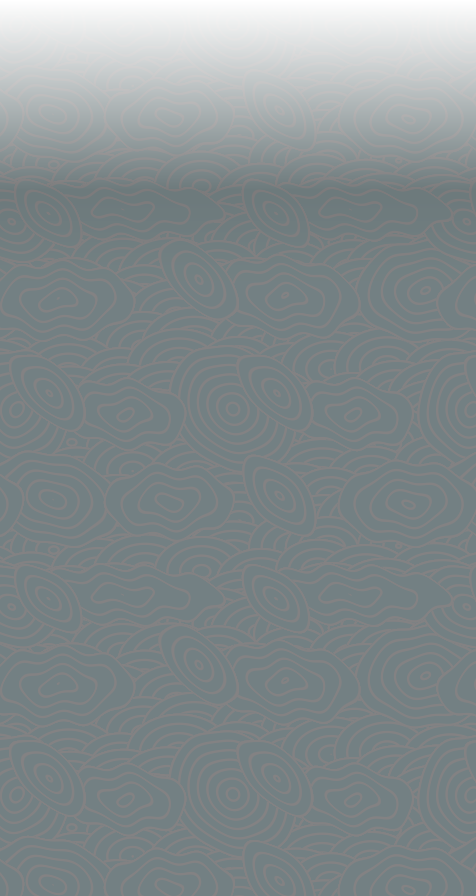
A WebGL 1 fragment shader for this pattern:

```glsl
precision highp float;

uniform vec2 u_resolution;

// Lengths are fractions of the canvas height; y runs downward.
const vec2 TILE = vec2(0.508, 0.430);
const vec2 HALF_TILE = vec2(0.254, 0.430);
const vec2 SCALE_GRID = vec2(8.0, 15.0);
const float LINE_GAP = 0.0105;
const float LINE_HALF_WIDTH = 0.0013;

const vec3 SLATE = vec3(0.450, 0.503, 0.512);
const vec3 WARM_LINE = vec3(0.515, 0.508, 0.512);
const vec3 MIST = vec3(1.0);

float hash(vec2 p) {
  vec3 q = fract(p.xyx * 0.1031);
  q += dot(q, q.yzx + 33.33);
  return fract((q.x + q.y) * q.z);
}

// Returns depth inside an ellipse and the slope of that depth.
vec2 ellipseDepth(vec2 q, vec2 radius) {
  float k = max(length(q / radius), 0.001);
  float slope = length(q / (radius * radius)) / k;
  float size = min(radius.x, radius.y);
  return vec2((1.0 - k) * size, slope * size);
}

// Covers the layers behind wherever the new shape lies.
vec2 cover(vec2 below, vec2 shape) {
  return shape.x > -LINE_HALF_WIDTH * shape.y ? shape : below;
}

// Repeated cloud with a leaning axis and rippled contours.
vec2 cloud(vec2 below, vec2 p, vec2 period, vec2 centre, vec2 radius, float lean, float ripple) {
  vec2 q = mod(p - centre + 0.5 * period, period) - 0.5 * period;
  q.x -= lean * q.y;
  q.y += ripple * sin(q.x * 125.0 + centre.y * 40.0);
  q.x += 0.4 * ripple * sin(q.y * 90.0);
  return cover(below, ellipseDepth(q, radius));
}

// Overlapping small hills, with lower rows in front.
vec2 hills(vec2 p) {
  vec2 cell = TILE / SCALE_GRID;
  vec2 home = floor(p / cell);
  vec2 field = vec2(0.0, 1.0);
  for (int j = -1; j <= 2; j++) {
    for (int i = -2; i <= 2; i++) {
      vec2 id = home + vec2(float(i), float(j));
      vec2 key = mod(id, SCALE_GRID);
      vec2 jitter = vec2(hash(key), hash(key + 19.0)) - 0.5;
      float stagger = 0.5 * mod(key.y, 2.0);
      vec2 centre = (id + vec2(stagger, 0.5) + 0.6 * jitter) * cell;
      vec2 radius = vec2(0.050, 0.037) * (0.9 + 0.3 * hash(key + 7.0));
      field = cover(field, ellipseDepth(p - centre, radius));
    }
  }
  return field;
}

vec2 cloudField(vec2 p) {
  vec2 f = hills(p);
  // Round swirls at the back
  f = cloud(f, p, TILE, vec2(0.475, 0.325), vec2(0.078, 0.056), 0.0, 0.002);
  f = cloud(f, p, TILE, vec2(0.260, 0.456), vec2(0.070, 0.070), 0.2, 0.001);
  f = cloud(f, p, TILE, vec2(0.527, 0.456), vec2(0.060, 0.065), 0.0, 0.002);
  f = cloud(f, p, TILE, vec2(0.521, 0.247), vec2(0.052, 0.045), 0.2, 0.001);
  f = cloud(f, p, TILE, vec2(0.059, 0.557), vec2(0.073, 0.052), 0.3, 0.002);
  f = cloud(f, p, TILE, vec2(0.456, 0.562), vec2(0.078, 0.046), 0.0, 0.003);
  // Long rippled bodies
  f = cloud(f, p, HALF_TILE, vec2(0.137, 0.234), vec2(0.112, 0.031), 0.4, 0.004);
  f = cloud(f, p, TILE, vec2(0.319, 0.332), vec2(0.081, 0.044), 0.3, 0.004);
  f = cloud(f, p, TILE, vec2(0.065, 0.336), vec2(0.085, 0.042), 0.0, 0.004);
  f = cloud(f, p, HALF_TILE, vec2(0.140, 0.462), vec2(0.068, 0.037), 0.3, 0.004);
  f = cloud(f, p, TILE, vec2(0.189, 0.560), vec2(0.072, 0.040), 0.0, 0.004);
  // Curled heads in front
  f = cloud(f, p, HALF_TILE, vec2(0.054, 0.238), vec2(0.032, 0.037), 0.55, 0.002);
  f = cloud(f, p, TILE, vec2(0.222, 0.312), vec2(0.035, 0.044), 0.60, 0.002);
  f = cloud(f, p, HALF_TILE, vec2(0.054, 0.437), vec2(0.034, 0.042), 0.60, 0.002);
  f = cloud(f, p, TILE, vec2(0.312, 0.553), vec2(0.035, 0.044), 0.50, 0.002);
  return f;
}

// Evenly spaced contour lines with smooth edges.
float contour(vec2 field, float pixel) {
  float offset = abs(fract(field.x / LINE_GAP + 0.5) - 0.5) * LINE_GAP;
  float dist = offset / max(field.y, 0.15);
  return 1.0 - smoothstep(-0.6 * pixel, 0.6 * pixel, dist - LINE_HALF_WIDTH);
}

void main() {
  vec2 p = gl_FragCoord.xy / u_resolution.y;
  p.y = 1.0 - p.y;
  float pixel = 1.0 / u_resolution.y;

  vec3 color = mix(SLATE, WARM_LINE, contour(cloudField(p), pixel));

  // Soft shade under the mist, then the fade to white
  color *= 1.0 - 0.05 * (1.0 - smoothstep(0.21, 0.32, p.y));
  color = mix(color, MIST, clamp(1.0 - p.y / 0.212, 0.0, 1.0));
  gl_FragColor = vec4(color, 1.0);
}
```
